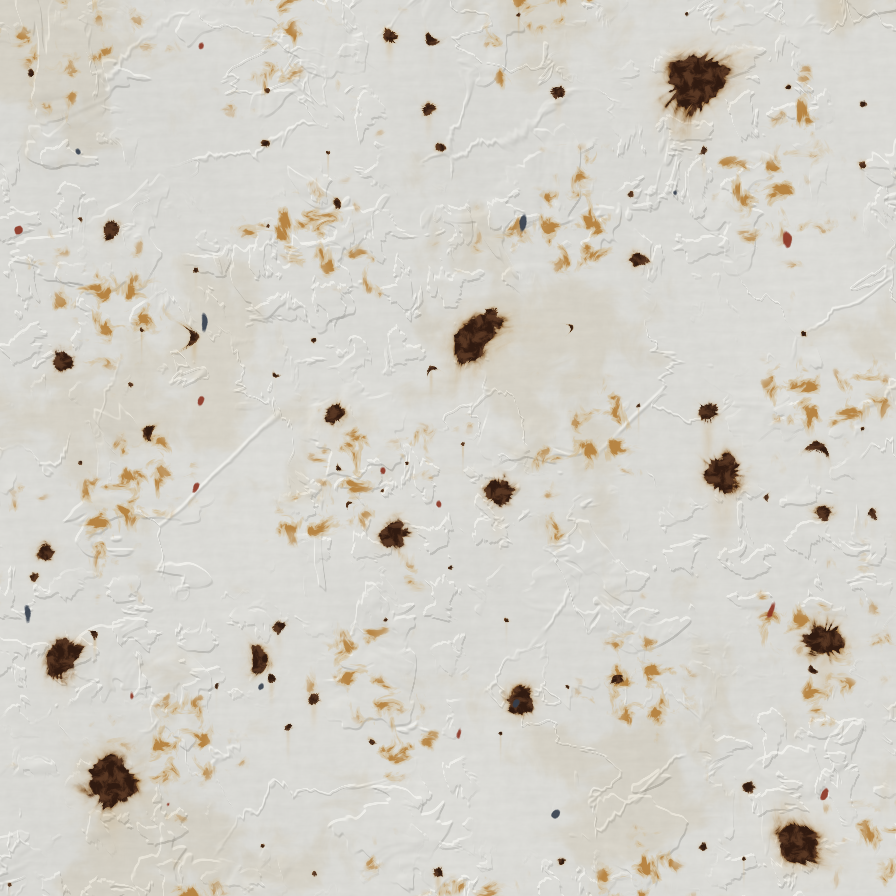
This texture is drawn by a WebGL 2 fragment shader. Its source:

```glsl
#version 300 es
precision highp float;
// Weathered off-white paint with flaking edges, rust holes, stains and stray flecks.
// Layered sines shape the relief and stains, cellular noise makes the cracks,
// and jittered grids scatter the holes and flecks.

uniform vec2 u_resolution;
out vec4 fragColor;

vec4 hash4(vec2 c) {
  vec4 q = fract(c.xyxy * vec4(.1031, .1030, .0973, .1099));
  q += dot(q, q.wzxy + 33.33);
  return fract((q.xxyz + q.yzzw) * q.zywx);
}

// Warped, rotated sine octaves, roughly -0.8 to 0.8.
float waves(vec2 p) {
  float sum = 0., amp = .5;
  for (int i = 0; i < 5; i++) {
    p = mat2(.8, .6, -.6, .8) * p * 1.9 + vec2(1.7, 9.2);
    p += .5 * sin(p.yx * 1.1 + float(i));
    sum += amp * sin(p.x) * sin(p.y);
    amp *= .55;
  }
  return sum;
}

// Gap between the two nearest cell points: zero on cell borders.
float cellGap(vec2 p) {
  vec2 home = floor(p), near = vec2(9.);
  for (int k = 0; k < 9; k++) {
    vec2 c = home + vec2(k % 3 - 1, k / 3 - 1);
    float d = length(c + hash4(c + 60.).xy - p);
    near = d < near.x ? vec2(d, near.x) : vec2(near.x, min(near.y, d));
  }
  return near.y - near.x;
}

// Paint height: large flakes, fine chips and cracks, each worn in patches.
float relief(vec2 p) {
  float wear = waves(p * 6. + 3.);
  float flakes = smoothstep(-.02, .02, waves(p * 10. + 8.) - .22);
  float chips = smoothstep(-.05, .05, waves(p * 34.) - .2);
  float cracks = 1. - smoothstep(0., .035, cellGap(p * 6. + .4 * waves(p * 16.)));
  return .75 * flakes * smoothstep(-.2, .25, waves(p * 8. + 21.))
       + .7 * chips * smoothstep(-.02, .35, wear)
       + .6 * cracks * smoothstep(.02, .3, -wear)
       + .06 * waves(p * 60.);
}

// Scattered rust holes: x = bare metal, y = burnt rim, z = soaked halo and drip.
vec3 rust(vec2 p, float grid, float chance, float size) {
  vec3 stain = vec3(0.);
  vec2 home = floor(p * grid);
  for (int k = 0; k < 9; k++) {
    vec2 c = home + vec2(k % 3 - 1, k / 3 - 1);
    vec4 place = hash4(c + grid * 7.), form = hash4(c + grid * 7. + 31.5);
    if (place.z > chance) continue;
    vec2 q = p - (c + .15 + .7 * place.xy) / grid;
    float r = size * mix(.25, 1., form.x * form.x), turn = 6.283 * form.y;
    vec2 l = mat2(cos(turn), sin(turn), -sin(turn), cos(turn)) * q / r;
    l.y += .3 * form.z * form.z * l.x * l.x;
    l *= vec2(mix(1., .5, form.z * form.z * form.z), 1. + .25 * form.z);
    float a = atan(l.y, l.x);
    float spikes = pow(abs(sin(6. * a + 2. * sin(3. * a + 6. * form.w))), 4.);
    float d = length(l) - 1. + .45 * waves(l * 1.2 + 40. * place.xy) - .25 * spikes * form.w;
    float outside = max(d, 0.);
    float fall = smoothstep(-.8 / grid, 0., q.y) * (1. - smoothstep(-r, r, q.y));
    float drip = fall * fall * exp(-pow(q.x / (.7 * r), 2.)) * smoothstep(.3, .9, form.w);
    float halo = exp(-2.6 * outside) * mix(.35, .8, place.w);
    stain = max(stain, vec3(1. - smoothstep(-.0012 / r, .0012 / r, d),
                            exp(-9. * outside), max(halo, .4 * drip)));
  }
  return stain;
}

// Small slanted flecks of other paint: x = slate blue, y = red.
vec2 flecks(vec2 p) {
  vec2 found = vec2(0.), home = floor(p * 9.);
  for (int k = 0; k < 9; k++) {
    vec2 c = home + vec2(k % 3 - 1, k / 3 - 1);
    vec4 h = hash4(c + 205.), s = hash4(c + 317.);
    vec2 q = p - (c + h.xy) / 9.;
    q.x += .5 * (s.x - .6) * q.y + 18. * (s.y - .5) * q.y * q.y;
    float d = length(q / vec2(1., mix(1.2, 3.5, s.z * s.z))) - mix(.002, .0045, s.w);
    float ink = 1. - smoothstep(-.001, .001, d + .0015 * waves(p * 90.));
    found = max(found, ink * vec2(h.z < .09, h.z > .9));
  }
  return found;
}

void main() {
  vec2 p = gl_FragCoord.xy / u_resolution.y;

  // Paint: cool white with warm patches, faint brushing and lit relief.
  float warm = smoothstep(.12, .5, waves(p * 5. + 13.) + .35 * waves(p * 28.));
  vec3 color = mix(vec3(.855, .853, .835), vec3(.83, .81, .76), .8 * warm);
  color += .012 * waves(p * 4.) + .01 * waves(p * vec2(25., 160.)) + .01 * waves(p * 110.);
  float lit = relief(p) - relief(p + vec2(-.0012, .0024));
  color += .15 * clamp(lit, -1., .5);

  // Blooms of thin rust gathered in clusters.
  float cluster = smoothstep(.12, .5, waves(p * 9. + 31.));
  float bloom = waves(p * 55. + 4.) + .25 * cluster;
  color = mix(color, vec3(.82, .73, .57), .7 * cluster * smoothstep(.18, .5, bloom));
  color = mix(color, vec3(.7, .48, .2), .85 * cluster * smoothstep(.48, .75, bloom));

  // Holes and pinpricks: halo, rim, then mottled bare metal.
  vec3 stain = max(rust(p, 6., .6, .031), rust(p, 15., .28, .0062));
  float patchy = .75 + .5 * waves(p * 60. + 17.);
  color = mix(color, vec3(.77, .61, .36), clamp(stain.z * patchy, 0., 1.));
  color = mix(color, vec3(.46, .28, .11), stain.y * clamp(patchy, 0., 1.));
  float mottle = smoothstep(-.35, .5, waves(p * 120.));
  color = mix(color, mix(vec3(.19, .105, .065), vec3(.35, .22, .14), mottle), stain.x);

  vec2 ink = flecks(p);
  color = mix(color, vec3(.2, .24, .3), .9 * ink.x);
  color = mix(color, vec3(.55, .2, .13), .9 * ink.y);
  fragColor = vec4(clamp(color, 0., 1.), 1.);
}
```
